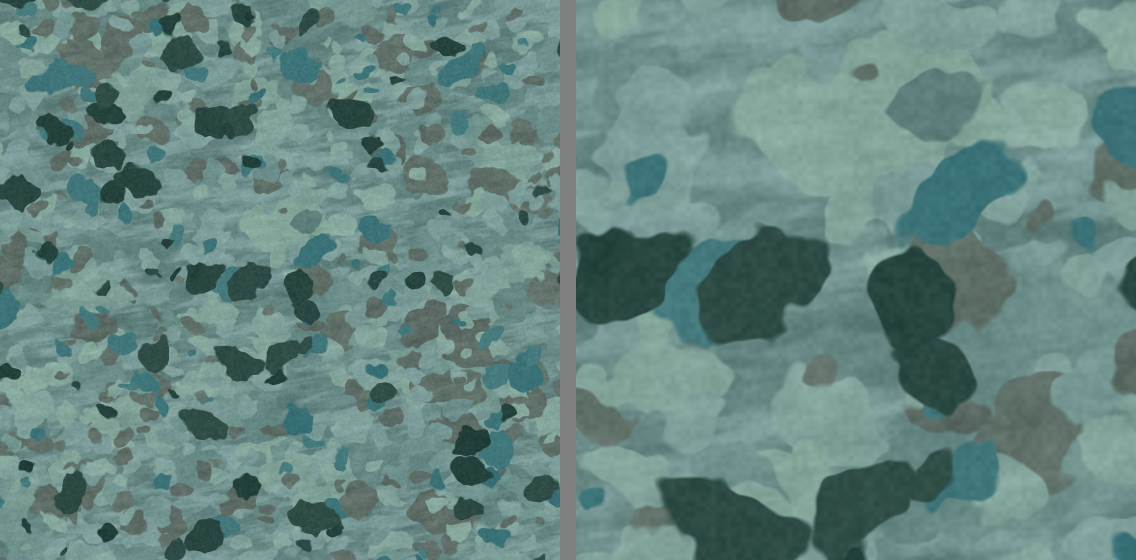
Left, the full canvas; right, a detail of the centre.
Reproduce this texture procedurally as a WebGL 1 fragment shader.

```glsl
precision highp float;
// Speckled vinyl flooring: overlapping pale, taupe, teal and dark green flakes on a streaky ground.
uniform vec2 u_resolution;

const vec3 PALE  = vec3(0.525, 0.660, 0.610);
const vec3 HAZE  = vec3(0.485, 0.615, 0.605);
const vec3 MIST  = vec3(0.425, 0.560, 0.545);
const vec3 SLATE = vec3(0.370, 0.500, 0.485);
const vec3 TAUPE = vec3(0.355, 0.415, 0.390);
const vec3 CLAY  = vec3(0.385, 0.455, 0.425);
const vec3 TEAL  = vec3(0.205, 0.430, 0.455);
const vec3 AQUA  = vec3(0.285, 0.490, 0.500);
const vec3 PINE  = vec3(0.125, 0.240, 0.220);
const vec3 MOSS  = vec3(0.190, 0.310, 0.280);

float hash(vec2 p) {
  vec3 q = fract(p.xyx * 0.1031);
  q += dot(q, q.yzx + 33.33);
  return fract((q.x + q.y) * q.z);
}

vec2 hash2(vec2 p) {
  return vec2(hash(p + 17.3), hash(p + 71.9));
}

float noise(vec2 p) {
  vec2 cell = floor(p);
  vec2 f = fract(p);
  f = f * f * (3.0 - 2.0 * f);
  float low = mix(hash(cell), hash(cell + vec2(1.0, 0.0)), f.x);
  float high = mix(hash(cell + vec2(0.0, 1.0)), hash(cell + 1.0), f.x);
  return mix(low, high, f.y);
}

vec2 noise2(vec2 p) {
  return vec2(noise(p), noise(p + 43.7)) - 0.5;
}

float fbm(vec2 p) {
  return 0.5 * noise(p) + 0.3 * noise(p * 2.1 + 9.2) + 0.2 * noise(p * 4.3 + 23.5);
}

vec2 rotate(vec2 p, float angle) {
  float c = cos(angle);
  float s = sin(angle);
  return vec2(c * p.x + s * p.y, c * p.y - s * p.x);
}

// Paints one layer of ragged elliptical flakes, "count" cells across the canvas.
vec3 paintFlakes(vec3 under, vec2 p, float count, float presence, float seed, vec3 toneA, vec3 toneB) {
  const float SOFTNESS = 0.0018;
  vec2 ragged = p + 0.020 * noise2(p * 38.0 + seed) + 0.007 * noise2(p * 105.0 + seed);
  vec2 grid = ragged * count + seed * 0.37;
  vec2 home = floor(grid);
  vec3 color = under;
  for (int j = -1; j <= 1; j++) {
    for (int i = -1; i <= 1; i++) {
      vec2 cell = home + vec2(float(i), float(j));
      vec2 key = cell + seed * 7.0;
      vec2 center = cell + 0.15 + 0.7 * hash2(key);
      vec2 form = hash2(key + 131.0);
      float radius = mix(0.25, 0.6, form.x);
      float stretch = sqrt(mix(0.9, 1.9, form.y));
      float angle = 0.15 + 1.6 * (hash(key + 211.0) - 0.5);
      vec2 local = rotate(grid - center, angle) * vec2(1.0 / stretch, stretch);
      float inside = (radius - length(local)) / count;
      float present = step(hash(key + 307.0), presence);
      float mask = present * smoothstep(-SOFTNESS, SOFTNESS, inside);
      color = mix(color, mix(toneA, toneB, hash(key + 401.0)), mask);
    }
  }
  return color;
}

void main() {
  vec2 p = gl_FragCoord.xy / u_resolution.y;

  // Streaky ground, drawn out along a slight upward tilt
  vec2 along = rotate(p, 0.16);
  float streak = fbm(along * vec2(14.0, 62.0) + 5.0);
  vec3 color = mix(SLATE, HAZE, smoothstep(0.28, 0.72, streak));

  // Broad muted flakes
  color = paintFlakes(color, p, 9.0, 0.42, 11.0, PALE, MIST);
  color = paintFlakes(color, p, 13.0, 0.36, 23.0, SLATE, MIST);
  color = paintFlakes(color, p, 18.0, 0.40, 37.0, PALE, HAZE);

  // Taupe chips, partly covered by smaller pale ones
  color = paintFlakes(color, p, 15.0, 0.33, 41.0, TAUPE, CLAY);
  color = paintFlakes(color, p, 23.0, 0.24, 53.0, MIST, HAZE);
  color = paintFlakes(color, p, 29.0, 0.20, 67.0, PALE, HAZE);
  color = paintFlakes(color, p, 32.0, 0.09, 79.0, TAUPE, CLAY);

  // Scuffs and cloudy mottling over the muted flakes
  float scuff = fbm(along * vec2(22.0, 85.0) + 61.0) - 0.5;
  float cloud = fbm(p * 55.0 + 31.0) - 0.5;
  color += 0.10 * scuff + 0.05 * cloud;

  // Teal and dark green accents
  color = paintFlakes(color, p, 18.0, 0.10, 83.0, TEAL, AQUA);
  color = paintFlakes(color, p, 34.0, 0.05, 97.0, TEAL, AQUA);
  color = paintFlakes(color, p, 17.0, 0.12, 103.0, PINE, MOSS);
  color = paintFlakes(color, p, 36.0, 0.03, 113.0, PINE, MOSS);

  // Fine surface grain
  color += 0.045 * (noise(p * 330.0) - 0.5) + 0.025 * (noise(p * 140.0 + 7.0) - 0.5);
  gl_FragColor = vec4(color, 1.0);
}
```
